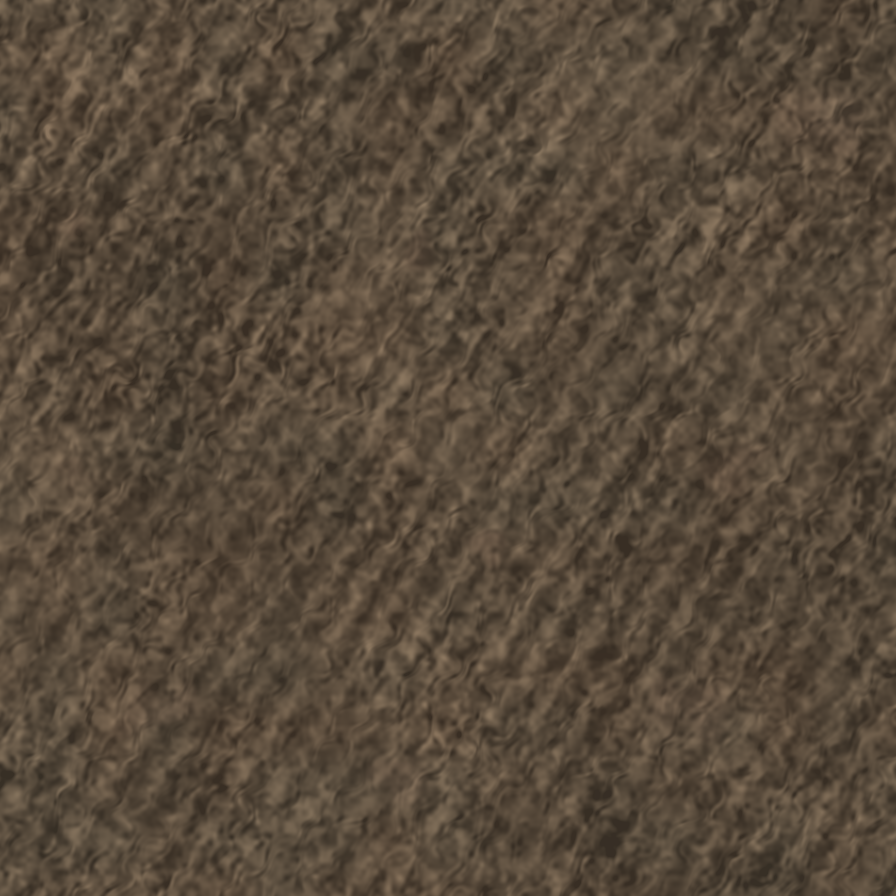
A WebGL 1 fragment shader for this texture:

```glsl
precision highp float;
// Worn brown twill cloth: 21 diagonal ribs across and 13 down, rising to the right.
// Each rib is a skewed wave broken into short yarn floats, covered by warped
// fibre noise, with broad tonal drift and a few scattered rubbed patches.

uniform vec2 u_resolution;

const float TAU = 6.2831853;

float hash(vec2 cell) {
  vec3 q = fract(vec3(cell.xyx) * vec3(0.1031, 0.1030, 0.0973));
  q += dot(q, q.yzx + 33.33);
  return fract((q.x + q.y) * q.z);
}

float noise(vec2 p) {
  vec2 i = floor(p);
  vec2 f = fract(p);
  f = f * f * (3.0 - 2.0 * f);
  return mix(mix(hash(i), hash(i + vec2(1.0, 0.0)), f.x),
             mix(hash(i + vec2(0.0, 1.0)), hash(i + 1.0), f.x), f.y);
}

float fbm(vec2 p) {
  float sum = 0.0;
  float weight = 0.53;
  for (int i = 0; i < 4; i++) {
    sum += weight * noise(p);
    p = mat2(1.6, 1.2, -1.2, 1.6) * p + 17.3;
    weight *= 0.5;
  }
  return sum;
}

// Fine curled fibres, stretched roughly along the ribs.
float fibres(vec2 uv) {
  vec2 curl = vec2(noise(uv * 55.0 + 5.0), noise(uv * 55.0 + 71.0)) - 0.5;
  vec2 p = mat2(0.86, 0.51, -0.51, 0.86) * (uv + 0.016 * curl);
  float strands = noise(p * vec2(165.0, 85.0) + 200.0);
  float fuzz = noise(uv * 150.0 + 31.0);
  return 0.62 * strands + 0.38 * fuzz - 0.5;
}

// Light and dark across the ribs, with yarn floats stepping along them.
float twill(vec2 uv) {
  vec2 sway = vec2(noise(uv * 9.0), noise(uv * 9.0 + 40.0)) - 0.5;
  vec2 wobble = vec2(noise(uv * 48.0 + 9.0), noise(uv * 48.0 + 90.0)) - 0.5;
  vec2 p = uv + 0.009 * sway + 0.011 * wobble;
  float across = dot(p, vec2(21.0, -13.0));
  float along = p.y * 36.0 + p.x * 7.0;
  float phase = TAU * across + 0.55 * sin(TAU * along);
  float ridge = cos(phase + 0.45 * sin(phase));
  float floats = noise(vec2(across * 1.5 + 60.0, along)) - 0.5;
  float depth = mix(0.10, 0.24, noise(uv * 7.0 + 23.0));
  return depth * ridge + 0.26 * floats + 0.035 * cos(TAU * along) * ridge;
}

// Rubbed spots of mixed size, with edges frayed by noise.
float wear(vec2 uv) {
  float mask = 0.0;
  vec2 frayed = uv + 0.035 * (vec2(noise(uv * 38.0), noise(uv * 38.0 + 50.0)) - 0.5);
  for (int i = 0; i < 9; i++) {
    float id = float(i);
    vec2 cell = vec2(mod(id, 3.0), floor(id / 3.0));
    vec2 jitter = vec2(hash(vec2(id, 3.7)), hash(vec2(id, 8.2)));
    vec2 center = (cell + 0.15 + 0.7 * jitter) / 3.0;
    float radius = mix(0.018, 0.052, pow(hash(vec2(id, 14.9)), 2.0));
    vec2 d = (frayed - center) * vec2(0.85, 1.1);
    float strength = mix(0.45, 0.9, hash(vec2(id, 21.4)));
    mask = max(mask, strength * (1.0 - smoothstep(0.35, 1.15, length(d) / radius)));
  }
  return mask;
}

void main() {
  vec2 uv = gl_FragCoord.xy / u_resolution;

  float fibre = fibres(uv);
  float drift = fbm(uv * 4.5 + 12.0) - 0.5;
  float fluff = 0.75 + 0.7 * noise(uv * 12.0 + 80.0);
  float tone = 0.42 + twill(uv) + 0.92 * fluff * fibre + 0.38 * drift;

  vec3 shadow = vec3(0.240, 0.200, 0.157);
  vec3 highlight = vec3(0.505, 0.430, 0.345);
  vec3 color = mix(shadow, highlight, clamp(tone, -0.08, 1.15));

  // Rubbed cloth is paler and slightly pink.
  vec3 rubbed = vec3(0.455, 0.370, 0.300) * (0.97 + 0.5 * fibre);
  color = mix(color, rubbed, 0.62 * wear(uv));

  // Slight warm and green shifts in the dye.
  color += vec3(0.012, -0.002, -0.006) * (noise(uv * 16.0 + 7.0) - 0.5);

  gl_FragColor = vec4(color, 1.0);
}
```
